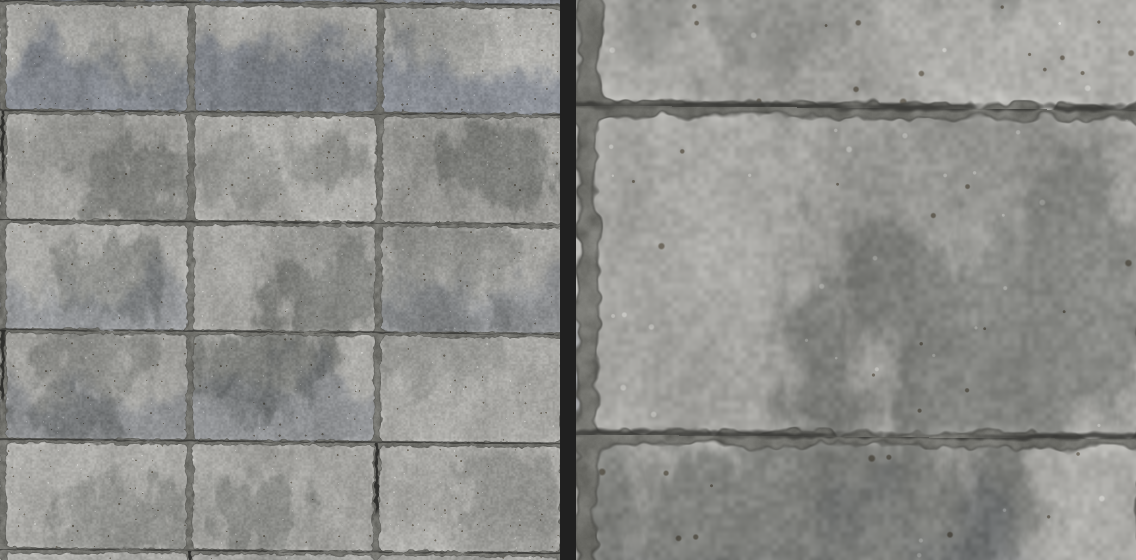
Left, the full canvas; right, a detail of the centre.
Reproduce this texture procedurally as a Shadertoy shader.

```glsl
// Weathered concrete block wall: three stacked columns and five rows with a slight lean.
// Each block is a rounded box with noisy edges, hashed tone, damp stains, grain and pits;
// joints are rough mortar with a thin shadow under each course and some open slots.

const vec3 CONCRETE = vec3(0.632, 0.630, 0.615);
const vec3 MORTAR = vec3(0.455, 0.455, 0.435);
const vec3 SHADOW = vec3(0.20, 0.20, 0.19);
const vec3 DAMP = vec3(0.76, 0.77, 0.765);       // multiplies the concrete
const vec3 BLUE_DAMP = vec3(0.80, 0.825, 0.885);

float hash(vec2 p) {
    vec3 q = fract(vec3(p.xyx) * 0.1031);
    q += dot(q, q.yzx + 33.33);
    return fract((q.x + q.y) * q.z);
}

float noise(vec2 p) {
    vec2 i = floor(p), f = fract(p);
    f = f * f * (3.0 - 2.0 * f);
    return mix(mix(hash(i), hash(i + vec2(1, 0)), f.x),
               mix(hash(i + vec2(0, 1)), hash(i + vec2(1, 1)), f.x), f.y);
}

float fbm(vec2 p) {
    float sum = 0.0, amp = 0.5;
    for (int i = 0; i < 5; i++) {
        sum += amp * noise(p);
        p = p * 2.03 + 17.3;
        amp *= 0.5;
    }
    return sum;
}

float roundBox(vec2 p, vec2 halfSize, float radius) {
    vec2 d = abs(p) - halfSize + radius;
    return length(max(d, 0.0)) + min(max(d.x, d.y), 0.0) - radius;
}

// Soft line of the given half width around zero
float line(float d, float halfWidth, float blur) {
    return 1.0 - smoothstep(halfWidth - blur, halfWidth + blur, abs(d));
}

// Scattered dots, one candidate per grid cell
float specks(vec2 p, float freq, float density, float seed) {
    vec2 cell = floor(p * freq) + seed;
    vec2 centre = 0.3 + 0.4 * vec2(hash(cell + 5.1), hash(cell + 9.7));
    float radius = mix(0.12, 0.3, hash(cell + 2.3));
    float dist = length(fract(p * freq) - centre);
    return step(1.0 - density, hash(cell)) * (1.0 - smoothstep(radius * 0.4, radius, dist));
}

// Ragged damp patch placed at random inside a block
float stain(vec2 q, vec2 halfSize, vec2 id, float seed) {
    vec2 key = id + seed;
    vec2 centre = (vec2(hash(key + 3.0), hash(key + 7.0)) - 0.5) * halfSize * 1.3;
    vec2 radius = halfSize * mix(vec2(0.4, 0.5), vec2(0.85, 1.0), hash(key + 11.0));
    float ragged = fbm(q * vec2(38.0, 20.0) + key * 9.0) - 0.5;
    float r = length((q - centre) / radius) + ragged * 1.7;
    return (1.0 - smoothstep(0.65, 1.15, r)) * mix(0.3, 1.0, hash(key + 13.0));
}

vec3 blockColor(vec2 p, vec2 q, vec2 halfSize, vec2 id, float d) {
    float cloud = fbm(p * vec2(14.0, 10.0) + id * 5.0) - 0.48;
    float streak = fbm(p * vec2(60.0, 9.0) + id * 3.0) - 0.48;
    float tone = 0.07 * (hash(id + 21.0) - 0.5) + 0.16 * cloud + 0.07 * streak;
    tone += 0.025 * (1.0 - smoothstep(0.12, 0.25, p.y));
    vec3 color = CONCRETE + tone;

    // Damp patches, and a bluish wash low on the top course
    float damp = max(stain(q, halfSize, id, 31.0), 0.6 * stain(q, halfSize, id, 57.0));
    float top = step(3.5, id.y);
    color *= mix(vec3(1), DAMP, damp * mix(1.0, 0.5, top));
    float wash = 1.0 - smoothstep(-0.3, 0.4, q.y / halfSize.y + 2.2 * cloud);
    float blue = max(top, 0.6 * step(0.85, hash(id + 41.0)));
    color *= mix(vec3(1), BLUE_DAMP, wash * blue);

    // Pale crust on the rim, then grain, pits and pale grit
    float crust = smoothstep(-0.009, 0.0, d) * smoothstep(0.35, 0.7, noise(p * 70.0));
    color += 0.05 * crust;
    color += 0.075 * (noise(p * 270.0) - 0.5) + 0.045 * (noise(p * 130.0 + 8.0) - 0.5);
    float pitAmount = mix(0.015, 0.07, hash(id + 51.0));
    color *= 1.0 - vec3(0.34, 0.37, 0.42) * specks(p, 105.0, pitAmount, 0.0);
    return color + 0.11 * specks(p, 120.0, 0.02, 300.0);
}

void mainImage(out vec4 fragColor, in vec2 fragCoord) {
    vec2 p = fragCoord / iResolution.xy;
    float blur = max(0.0012, 0.8 / iResolution.y);

    // Slightly leaning grid; q is the offset from the cell centre
    vec2 pitch = vec2(mix(0.333, 0.3375, p.y), 0.1958);
    vec2 grid = (p - vec2(0.005, 0.019 - 0.008 * p.x)) / pitch;
    vec2 id = floor(grid);
    vec2 q = (fract(grid) - 0.5) * pitch;
    vec2 joint = (fract(grid + 0.5) - 0.5) * pitch;   // signed offset from nearest joint
    float wobble = 0.005 * (noise(p * 75.0) - 0.5) + 0.004 * (noise(p * 190.0) - 0.5);

    vec2 halfSize = 0.5 * pitch - vec2(0.0065, 0.0045);
    float d = roundBox(q + vec2(0.0, 0.0015), halfSize, 0.008) + wobble;

    // Rough mortar with a darkened contact along the block edges
    vec3 mortar = MORTAR + 0.22 * (fbm(p * 110.0) - 0.5);
    mortar *= 1.0 - 0.2 * line(d, 0.0015, 0.0015);
    vec3 color = mix(blockColor(p, q, halfSize, id, d), mortar, smoothstep(-blur, blur, d));

    // Shadow under each course, broken up along its length
    float broken = smoothstep(0.2, 0.65, fbm(p * vec2(22.0, 5.0) + id.y));
    color = mix(color, SHADOW, 0.8 * broken * line(joint.y - 0.001 + 0.4 * wobble, 0.0017, 0.0014));

    // Open slots where upright mortar has fallen out
    vec2 slotId = vec2(floor(grid.x + 0.5), id.y);
    float slot = step(0.72, hash(slotId + 61.0)) * smoothstep(-0.035, -0.02, q.y);
    color = mix(color, SHADOW * 0.8, 0.9 * slot * line(joint.x + wobble, 0.0028, 0.0014));

    fragColor = vec4(clamp(color, 0.0, 1.0), 1.0);
}
```
